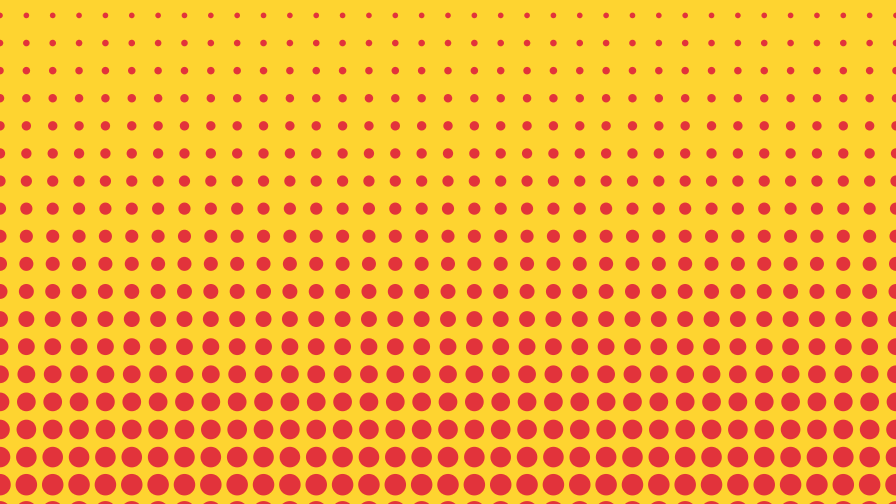
This pattern is drawn by a Shadertoy shader. Its source:

```glsl
// Halftone field: red dots on yellow, growing row by row toward the bottom.

const vec3 YELLOW = vec3(0.995, 0.83, 0.19);
const vec3 RED = vec3(0.885, 0.2, 0.23);

// Lengths are fractions of the canvas height.
const float COLUMNS = 34.0;          // dot columns across a 16:9 canvas
const float ASPECT = 16.0 / 9.0;
const float ROW_STEP = 0.05477;      // distance between rows
const float TOP_MARGIN = 0.0306;     // top edge to the first row
const float TOP_RADIUS = 0.00556;    // dot radius in the first row
const float RADIUS_GROWTH = 0.000926; // radius gained per row

// Signed distance to the dot of the nearest grid cell.
float dotDistance(vec2 p) {
    vec2 spacing = vec2(ASPECT / COLUMNS, ROW_STEP);
    vec2 fromTop = vec2(p.x, 1.0 - TOP_MARGIN - p.y);
    vec2 cell = round(fromTop / spacing);
    float radius = max(TOP_RADIUS + RADIUS_GROWTH * cell.y, 0.0);
    return length(fromTop - cell * spacing) - radius;
}

void mainImage(out vec4 fragColor, in vec2 fragCoord) {
    vec2 p = fragCoord / iResolution.y;
    float pixel = 1.0 / iResolution.y;

    // Edge blended across about one pixel
    float coverage = clamp(0.5 - dotDistance(p) / pixel, 0.0, 1.0);
    fragColor = vec4(mix(YELLOW, RED, coverage), 1.0);
}
```
